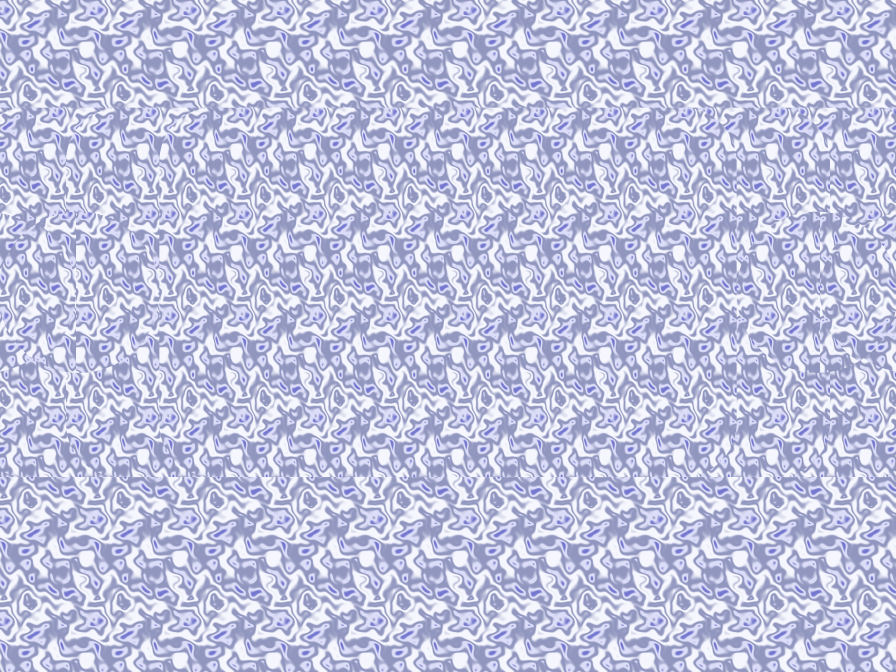
A Shadertoy shader for this pattern:

```glsl
// A pale blue marbled wallpaper: thin contour rings around scattered, slanted eyes
// on a periodic tile, repeated outward from the centre column; the columns narrow
// over a hidden raised relief, in the way a single-image stereogram is built.

#define REPEATS   vec2(9.6, 6.6)          // flat tiles across and down
#define CELLS     vec2(5.0, 6.0)          // eyes per tile, whole numbers
#define BANDS     3.1                     // contour lines per cell
#define WARP      0.65                    // bending of the marbling, in cells
#define MERGE     7.0                     // higher keeps the eyes more separate
#define DEPTH     0.21                    // tile narrowing at full relief
#define SAMPLES   3                       // subsamples per pixel side
#define PAPER     vec3(0.965, 0.970, 0.995)
#define LINE_INK  vec3(0.57, 0.59, 0.75)
#define WASH_INK  vec3(0.76, 0.77, 0.96)
#define CORE_INK  vec3(0.44, 0.45, 0.83)

const float TAU = 6.2831853;

float hash(vec2 p) {
    return fract(sin(dot(p, vec2(127.1, 311.7))) * 43758.5453);
}

// Value noise that wraps after one tile
float tileNoise(vec2 p, vec2 period, float seed) {
    vec2 i = floor(p);
    vec2 f = fract(p);
    f = f * f * (3.0 - 2.0 * f);
    vec2 lo = mod(i, period) + seed;
    vec2 hi = mod(i + 1.0, period) + seed;
    return mix(mix(hash(lo), hash(vec2(hi.x, lo.y)), f.x),
               mix(hash(vec2(lo.x, hi.y)), hash(hi), f.x), f.y);
}

// Smoothly merged distance to jittered eyes, some stretched down to the right
float marble(vec2 tile) {
    vec2 p = tile * CELLS;
    vec2 q = p * 2.0;
    vec2 bend = vec2(tileNoise(q, CELLS * 2.0, 17.0),
                     tileNoise(q, CELLS * 2.0, 43.0)) - 0.5;
    p += WARP * bend;
    vec2 cell = floor(p);
    float sum = 0.0;
    for (int j = -1; j <= 1; j++) {
        for (int i = -1; i <= 1; i++) {
            vec2 corner = cell + vec2(i, j);
            vec2 id = mod(corner, CELLS);
            vec2 jitter = vec2(hash(id + 3.0), hash(id + 29.0));
            vec2 r = p - corner - mix(vec2(0.1), vec2(0.9), jitter);
            float along = (r.x - r.y) * 0.7071;
            float across = (r.x + r.y) * 0.7071;
            float stretch = mix(1.0, 0.5, hash(id + 57.0));
            float size = 0.3 * (hash(id + 83.0) - 0.5);
            float d = length(vec2(along * stretch, across)) - size;
            sum += exp(-MERGE * d);
        }
    }
    return 0.08 - log(sum) / MERGE;
}

float roundedBox(vec2 p, vec2 halfSize, float radius) {
    vec2 q = abs(p) - halfSize + radius;
    return length(max(q, 0.0)) + min(max(q.x, q.y), 0.0) - radius;
}

// Hidden relief: a raised slab between two lower discs
float relief(vec2 uv) {
    vec2 p = (uv - vec2(0.5, 0.565)) * vec2(4.0 / 3.0, 1.0);
    float slab = step(roundedBox(p, vec2(0.36, 0.275), 0.08), 0.0);
    float discs = step(length(vec2(abs(p.x) - 0.48, p.y)), 0.12);
    return max(slab, 0.5 * discs);
}

// Walk inward one repeat at a time, then fit the tile to the centre column
float sourceColumn(vec2 uv) {
    float x = (uv.x - 0.5) * REPEATS.x;
    float side = x < 0.0 ? -1.0 : 1.0;
    float width = 1.0 - DEPTH * relief(vec2(0.5, uv.y));
    for (int i = 0; i < 10; i++) {
        if (side * x < 0.5 * width) break;
        float between = 0.5 + (x - 0.5 * side) / REPEATS.x;
        x -= side * (1.0 - DEPTH * relief(vec2(between, uv.y)));
    }
    return x / width;
}

vec3 ink(float d) {
    // Thin contour rings fade out over the pale pools
    float wave = 0.5 + 0.5 * cos(TAU * BANDS * d);
    float ring = smoothstep(0.10, 0.95, wave);
    ring *= 1.0 - smoothstep(0.62, 0.76, d);

    float wash = 1.0 - smoothstep(0.15, 0.50, d);
    float core = 1.0 - smoothstep(0.02, 0.15, d);
    vec3 color = mix(PAPER, WASH_INK, 0.5 * wash);
    color = mix(color, LINE_INK, ring);
    return mix(color, CORE_INK, 0.85 * core);
}

void mainImage(out vec4 fragColor, in vec2 fragCoord) {
    vec3 total = vec3(0.0);

    // Average a small grid of samples to smooth lines and seams
    for (int j = 0; j < SAMPLES; j++) {
        for (int i = 0; i < SAMPLES; i++) {
            vec2 offset = (vec2(i, j) + 0.5) / float(SAMPLES) - 0.5;
            vec2 uv = (fragCoord + offset) / iResolution.xy;
            vec2 tile = vec2(sourceColumn(uv), uv.y * REPEATS.y);
            total += ink(marble(tile));
        }
    }
    fragColor = vec4(total / float(SAMPLES * SAMPLES), 1.0);
}
```
